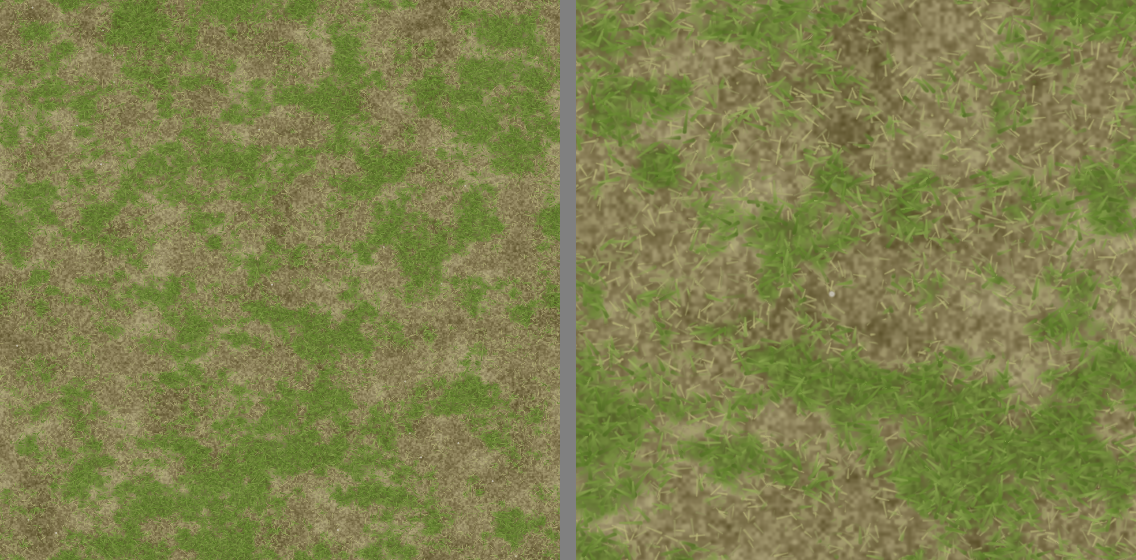
Left, the full canvas; right, a detail of the centre.
Give the GLSL for this texture, as a three.js fragment shader.

```glsl
// Patchy green grass tufts and dry straw over bare brown soil, seamlessly tiling.
varying vec2 vUv;

const vec3 SOIL_DARK   = vec3(0.46, 0.42, 0.27);
const vec3 SOIL        = vec3(0.53, 0.485, 0.335);
const vec3 SOIL_PALE   = vec3(0.63, 0.59, 0.44);
const vec3 STRAW       = vec3(0.69, 0.68, 0.45);
const vec3 GRASS_DARK  = vec3(0.27, 0.36, 0.11);
const vec3 GRASS_LUSH  = vec3(0.41, 0.54, 0.19);
const vec3 GRASS_LIGHT = vec3(0.61, 0.68, 0.37);
const vec3 PEBBLE      = vec3(0.76, 0.74, 0.68);

const vec2  PATCH_CELLS  = vec2(13.0, 17.0);  // grass areas
const vec2  TUFT_CELLS   = vec2(25.0, 31.0);  // single clumps
const float GRASS_CELLS  = 66.0;              // blade grid, sets blade length
const float STRAW_CELLS  = 92.0;
const float PEBBLE_CELLS = 46.0;
const int   GRASS_LAYERS = 7;
const int   STRAW_LAYERS = 3;
const float GRASS_AMOUNT = 0.06;              // raises or lowers grass cover
const float BLADE_WIDTH  = 0.0012;            // half widths, canvas units
const float STRAW_WIDTH  = 0.0007;
const float SOFTNESS     = 0.0007;
const float GRAIN        = 0.125;
const float PI           = 3.14159;

vec3 hash3(vec2 cell, float seed) {
  vec3 q = fract((cell.xyx + seed * 17.3) * vec3(0.1031, 0.1030, 0.0973));
  q += dot(q, q.yxz + 33.33);
  return fract((q.xxy + q.yzz) * q.zyx);
}

// Value noise that wraps after a whole number of cells
float noise(vec2 uv, vec2 cells, float seed) {
  vec2 p = uv * cells;
  vec2 i = floor(p);
  vec2 f = fract(p);
  f = f * f * (3.0 - 2.0 * f);
  float a = hash3(mod(i, cells), seed).x;
  float b = hash3(mod(i + vec2(1.0, 0.0), cells), seed).x;
  float c = hash3(mod(i + vec2(0.0, 1.0), cells), seed).x;
  float d = hash3(mod(i + 1.0, cells), seed).x;
  return mix(mix(a, b, f.x), mix(c, d, f.x), f.y);
}

float layeredNoise(vec2 uv, vec2 cells, float seed) {
  float sum = 0.0, weight = 1.0, total = 0.0;
  for (int i = 0; i < 4; i++) {
    sum += weight * noise(uv, cells, seed + float(i));
    total += weight;
    weight *= 0.7;
    cells *= 2.0;
  }
  return sum / total;
}

// Cellular clumps: height of the strongest tuft nearby
float tufts(vec2 uv) {
  vec2 p = uv * TUFT_CELLS;
  float best = -1.0;
  for (int y = -1; y <= 1; y++)
    for (int x = -1; x <= 1; x++) {
      vec2 cell = floor(p) + vec2(x, y);
      vec3 r = hash3(mod(cell, TUFT_CELLS), 3.0);
      best = max(best, 0.4 + 0.7 * r.z - length(cell + r.xy - p));
    }
  return best;
}

// Tapered strokes, one per cell. Returns mask, position along the blade, random tint
vec3 blades(vec2 uv, float cells, float halfWidth, float spread, float density, float seed) {
  vec2 p = uv * cells;
  vec3 best = vec3(0.0);
  for (int y = -1; y <= 1; y++)
    for (int x = -1; x <= 1; x++) {
      vec2 cell = floor(p) + vec2(x, y);
      vec2 wrapped = mod(cell, vec2(cells));
      vec3 r = hash3(wrapped, seed);
      vec3 s = hash3(wrapped, seed + 5.7);
      float angle = PI * 0.5 + (r.z - 0.5) * spread;
      vec2 blade = vec2(cos(angle), sin(angle)) * mix(0.4, 0.9, s.x);
      vec2 fromRoot = p - cell - r.xy;
      float t = clamp(dot(fromRoot, blade) / dot(blade, blade), 0.0, 1.0);
      float dist = length(fromRoot - blade * t) / cells;
      float edge = halfWidth * (1.0 - 0.6 * t);
      float mask = 1.0 - smoothstep(edge - SOFTNESS, edge + SOFTNESS, dist);
      float threshold = mix(0.12, 0.9, s.y);
      mask *= smoothstep(threshold - 0.1, threshold + 0.1, density);
      if (mask > best.x) best = vec3(mask, t, s.z);
    }
  return best;
}

void main() {
  float patches = layeredNoise(vUv, PATCH_CELLS, 11.0) - 0.5;
  float regions = noise(vUv, vec2(5.0, 7.0), 17.0) - 0.5;
  float ragged = noise(vUv, vec2(96.0), 21.0) - 0.5;
  float field = patches * 3.0 + regions * 0.3 + (tufts(vUv) - 0.4) * 0.7 + ragged * 0.6;
  field += GRASS_AMOUNT;
  float cover = smoothstep(-0.75, 0.85, field);
  float grain = noise(vUv, vec2(250.0), 31.0) + noise(vUv, vec2(410.0), 32.0) - 1.0;

  // Bare soil with pale dusty spots
  float dust = layeredNoise(vUv, vec2(14.0, 17.0), 41.0);
  vec3 color = mix(SOIL_DARK, SOIL, smoothstep(0.25, 0.5, dust));
  color = mix(color, SOIL_PALE, 0.75 * smoothstep(0.54, 0.7, dust));
  color += grain * GRAIN;

  // Scattered pebbles
  vec2 pebbleUv = vUv * PEBBLE_CELLS;
  vec3 stone = hash3(floor(pebbleUv), 51.0);
  float stoneDist = length(fract(pebbleUv) - mix(vec2(0.2), vec2(0.8), stone.xy));
  color = mix(color, PEBBLE, step(0.98, stone.z) * (1.0 - smoothstep(0.04, 0.12, stoneDist)));

  // Dry straw, thickest around the rims of the grass
  float straw = 0.2 + 0.7 * smoothstep(-0.8, -0.1, field) + (dust - 0.5) * 0.6;
  color = mix(color, STRAW, 0.35 * straw * smoothstep(-0.1, 0.5, grain));
  for (int i = 0; i < STRAW_LAYERS; i++) {
    vec3 stalk = blades(vUv, STRAW_CELLS, STRAW_WIDTH, 2.0 * PI, straw, 60.0 + 3.1 * float(i));
    color = mix(color, STRAW * mix(0.8, 1.08, stalk.z), stalk.x * 0.75);
  }

  // Shaded undergrowth, then blades from back to front
  vec3 under = mix(GRASS_DARK, GRASS_LUSH, 0.5 + 0.7 * grain);
  color = mix(color, under, 0.75 * smoothstep(0.35, 0.95, cover + grain * 0.35));
  for (int i = 0; i < GRASS_LAYERS; i++) {
    vec3 blade = blades(vUv, GRASS_CELLS, BLADE_WIDTH, 4.6, cover, 90.0 + 3.7 * float(i));
    float lush = clamp(cover * 0.85 + blade.z * 0.8 - 0.45, 0.0, 1.0);
    vec3 tint = mix(GRASS_LIGHT, GRASS_LUSH, lush);
    tint = mix(GRASS_DARK, tint, clamp(0.25 + 0.6 * blade.y + 0.5 * fract(blade.z * 7.0), 0.0, 1.0));
    color = mix(color, tint, blade.x * 0.9);
  }
  gl_FragColor = vec4(color, 1.0);
}
```
